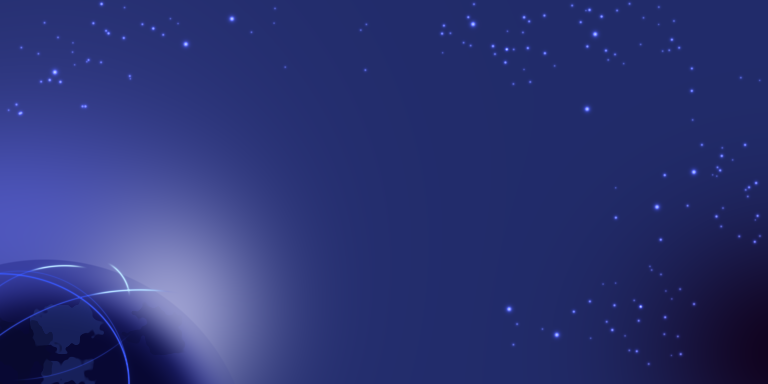
Write a WebGL 1 fragment shader that draws this background.

```glsl
precision highp float;

uniform vec2 u_resolution;

const vec3 NIGHT = vec3(0.13, 0.17, 0.415);
const vec3 HAZE = vec3(0.21, 0.24, 0.54);
const vec3 BLUE_GLOW = vec3(0.32, 0.35, 0.77);
const vec3 PALE_GLOW = vec3(0.66, 0.67, 0.85);
const vec3 SHADOW = vec3(0.06, 0.0, 0.10);
const vec3 OCEAN_DEEP = vec3(0.03, 0.03, 0.20);
const vec3 OCEAN_RIM = vec3(0.17, 0.19, 0.57);
const vec3 LAND_LIT = vec3(0.15, 0.22, 0.50);
const vec3 LAND_DARK = vec3(0.03, 0.04, 0.16);
const vec3 STAR_HALO = vec3(0.20, 0.25, 0.85);
const vec3 STAR_CORE = vec3(0.55, 0.57, 0.85);
const vec3 ORBIT_BLUE = vec3(0.22, 0.33, 0.95);
const vec3 ORBIT_WHITE = vec3(0.72, 0.88, 1.0);

vec2 hash2(vec2 p) {
    vec3 q = fract(p.xyx * vec3(0.1031, 0.1030, 0.0973));
    q += dot(q, q.yzx + 33.33);
    return fract((q.xx + q.yz) * q.zy);
}

float noise(vec2 p) {
    vec2 cell = floor(p);
    vec2 f = fract(p);
    f = f * f * (3.0 - 2.0 * f);
    float low = mix(hash2(cell).x, hash2(cell + vec2(1.0, 0.0)).x, f.x);
    float high = mix(hash2(cell + vec2(0.0, 1.0)).x, hash2(cell + 1.0).x, f.x);
    return mix(low, high, f.y);
}

float glow(vec2 p, vec2 center, vec2 spread) {
    vec2 q = (p - center) / spread;
    return exp(-dot(q, q));
}

vec3 skyColor(vec2 p) {
    vec3 color = mix(NIGHT, HAZE, 0.7 * glow(p, vec2(0.15, 0.35), vec2(0.62, 0.70)));
    color = mix(color, BLUE_GLOW, 0.88 * glow(p, vec2(0.0, 0.41), vec2(0.44, 0.28)));
    color = mix(color, PALE_GLOW, 0.9 * glow(p, vec2(0.44, 0.18), vec2(0.235, 0.26)));
    return mix(color, SHADOW, 0.95 * glow(p, vec2(2.06, 0.08), vec2(0.36, 0.32)));
}

vec3 star(vec2 p, vec2 center, float size, float brightness) {
    float halo = glow(p, center, vec2(size * 2.0));
    float core = glow(p, center, vec2(size));
    return brightness * (0.5 * halo * STAR_HALO + core * STAR_CORE);
}

// A bright star with smaller ones scattered around an offset middle
vec3 starCluster(vec2 p, vec2 bright, vec2 middle, vec2 spread, float count, float seed) {
    vec3 light = star(p, bright, 0.0046, 0.9);
    for (int i = 1; i < 32; i++) {
        float n = float(i);
        if (n > count) break;
        vec2 offset = 2.0 * hash2(vec2(n * 17.3, seed * 5.7)) - 1.0;
        float level = hash2(vec2(seed * 9.1, n * 13.7)).x;
        light += star(p, middle + offset * spread, mix(0.0022, 0.0032, level), mix(0.25, 0.7, level * level));
    }
    return light;
}

// Elliptic line, visible only within reach of its focus
float orbit(vec2 p, vec2 center, vec2 radii, vec2 focus, float reach, float width) {
    vec2 q = (p - center) / radii;
    float len = max(length(q), 0.001);
    float dist = abs(len - 1.0) * len / max(length(q / radii), 0.001);
    float line = exp(-dist * dist / (width * width)) + 0.1 * exp(-dist / (width * 3.0));
    return line * (1.0 - smoothstep(0.4, 1.0, length(p - focus) / reach));
}

float landMask(vec2 p, vec2 center, vec2 radii, float pixel) {
    float rough = noise(p * 32.0) + 0.5 * noise(p * 75.0) - 0.75;
    float edge = length((p - center) / radii) - 1.0 + 0.9 * rough;
    float soft = 1.5 * pixel / min(radii.x, radii.y);
    return 1.0 - smoothstep(-soft, soft, edge);
}

vec3 globeColor(vec2 p, vec3 sky, float depth, float pixel) {
    vec3 color = mix(OCEAN_DEEP, OCEAN_RIM, smoothstep(0.64, 0.96, depth));
    float lit = max(landMask(p, vec2(0.165, 0.155), vec2(0.075, 0.06), pixel),
                    landMask(p, vec2(0.18, 0.03), vec2(0.06, 0.035), pixel));
    float dark = landMask(p, vec2(0.05, 0.09), vec2(0.075, 0.065), pixel);
    float eastern = landMask(p, vec2(0.41, 0.13), vec2(0.07, 0.06), pixel);
    color = mix(color, LAND_LIT, 0.5 * lit);
    color = mix(color, LAND_DARK, 0.45 * dark + 0.25 * eastern);
    // The lit right limb dissolves into the sky
    float haze = smoothstep(0.76, 1.0, depth) * mix(0.4, 0.9, smoothstep(0.08, 0.42, p.x));
    return mix(color, sky, haze);
}

void main() {
    vec2 p = gl_FragCoord.xy / u_resolution.y;
    float pixel = 1.0 / u_resolution.y;
    vec3 color = skyColor(p);

    // Stars
    color += starCluster(p, vec2(0.143, 0.812), vec2(0.16, 0.82), vec2(0.18, 0.14), 24.0, 3.0);
    color += starCluster(p, vec2(0.484, 0.885), vec2(0.30, 0.94), vec2(0.26, 0.05), 10.0, 11.0);
    color += starCluster(p, vec2(0.604, 0.951), vec2(0.90, 0.89), vec2(0.25, 0.10), 7.0, 19.0);
    color += starCluster(p, vec2(1.232, 0.937), vec2(1.25, 0.91), vec2(0.15, 0.09), 14.0, 23.0);
    color += starCluster(p, vec2(1.550, 0.911), vec2(1.54, 0.89), vec2(0.22, 0.11), 31.0, 31.0);
    color += starCluster(p, vec2(1.529, 0.716), vec2(1.85, 0.82), vec2(0.14, 0.14), 6.0, 37.0);
    color += starCluster(p, vec2(1.807, 0.552), vec2(1.88, 0.50), vec2(0.11, 0.13), 22.0, 43.0);
    color += starCluster(p, vec2(1.711, 0.461), vec2(1.65, 0.45), vec2(0.09, 0.10), 4.0, 53.0);
    color += starCluster(p, vec2(1.326, 0.195), vec2(1.40, 0.10), vec2(0.08, 0.08), 3.0, 61.0);
    color += starCluster(p, vec2(1.450, 0.128), vec2(1.66, 0.18), vec2(0.17, 0.13), 28.0, 71.0);

    // Globe
    float radius = 0.54;
    float depth = length(p - vec2(0.117, -0.216)) / radius;
    float inside = 1.0 - smoothstep(1.0 - pixel / radius, 1.0 + pixel / radius, depth);
    color = mix(color, globeColor(p, color, depth, pixel), inside);

    // Orbit lines
    float blue = 0.85 * orbit(p, vec2(0.0), vec2(0.336, 0.287), vec2(0.15, 0.18), 0.50, 0.0024);
    blue += 0.35 * orbit(p, vec2(0.052, 0.0), vec2(0.284, 0.294), vec2(0.2, 0.18), 0.34, 0.002);
    blue += 0.6 * orbit(p, vec2(0.365, -0.38), vec2(0.625), vec2(0.14, 0.20), 0.34, 0.0022);
    blue += 0.3 * orbit(p, vec2(0.026, 0.479), vec2(0.469), vec2(0.2, 0.04), 0.18, 0.002);
    blue += 0.5 * orbit(p, vec2(0.169, 0.008), vec2(0.30), vec2(0.05, 0.27), 0.16, 0.0022);
    float white = 0.9 * orbit(p, vec2(0.365, -0.38), vec2(0.625), vec2(0.33, 0.244), 0.11, 0.0024);
    white += 0.9 * orbit(p, vec2(0.169, 0.008), vec2(0.30), vec2(0.15, 0.305), 0.08, 0.0024);
    white += 0.9 * orbit(p, vec2(0.229, 0.219), vec2(0.109), vec2(0.318, 0.278), 0.055, 0.0026);
    color = mix(color, ORBIT_BLUE, min(blue, 1.0));
    color = mix(color, ORBIT_WHITE, min(white, 1.0));

    gl_FragColor = vec4(color, 1.0);
}
```
